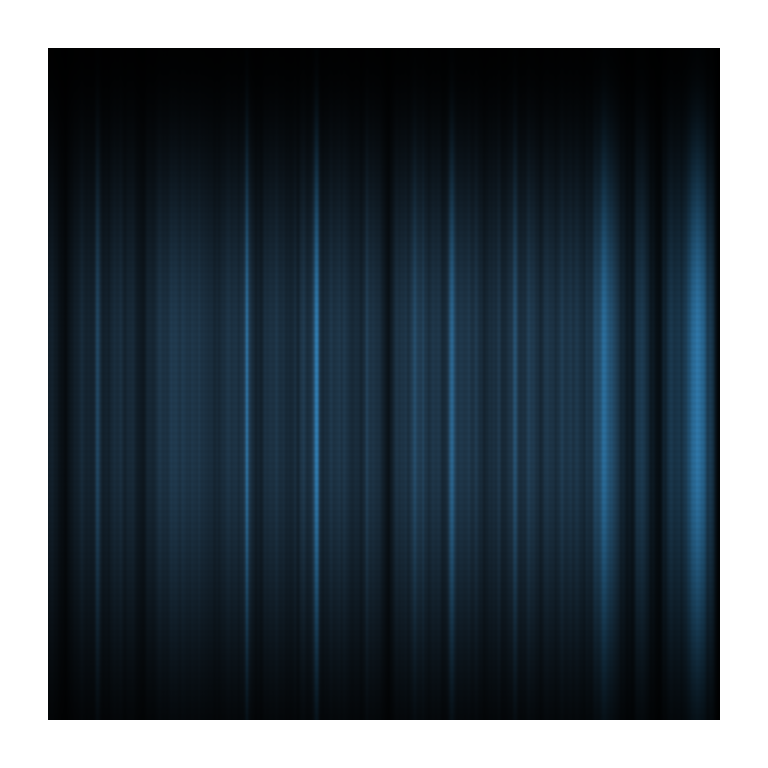
Give the GLSL for this background, as a Shadertoy shader.

```glsl
// Dark blue curtain of fine vertical light streaks on a square panel with a white margin.

float hash(float n) {
    return fract(sin(n * 127.1) * 43758.55);
}

// Soft vertical line centred at zero
float streak(float offset, float width) {
    return exp(-offset * offset / (width * width));
}

// One-dimensional cellular noise: jittered lines, lighter or darker at random
float cellStreaks(float x, float seed) {
    float cell = floor(x);
    float sum = 0.0;
    for (int i = -1; i <= 1; i++) {
        float id = cell + float(i);
        float centre = id + 0.2 + 0.6 * hash(id + seed);
        float gain = 2.0 * hash(id * 1.7 + seed + 19.0) - 1.0;
        sum += gain * streak(x - centre, 0.32);
    }
    return sum;
}

// Dominant folds: position, width, gain
float mainFolds(float x) {
    vec3 folds[16] = vec3[16](
        vec3(0.025, 0.016, -0.25), vec3(0.074, 0.004, 0.30),
        vec3(0.140, 0.015, -0.18), vec3(0.188, 0.008, 0.22),
        vec3(0.296, 0.003, 0.45), vec3(0.315, 0.012, -0.20),
        vec3(0.400, 0.004, 0.62), vec3(0.467, 0.006, -0.22),
        vec3(0.507, 0.011, -0.28), vec3(0.545, 0.012, 0.20),
        vec3(0.601, 0.005, 0.42), vec3(0.695, 0.004, 0.32),
        vec3(0.825, 0.016, 0.32), vec3(0.866, 0.010, -0.34),
        vec3(0.910, 0.012, -0.34), vec3(0.967, 0.014, 0.48));
    float sum = 0.0;
    for (int i = 0; i < 16; i++) {
        sum += folds[i].z * streak(x - folds[i].x, folds[i].y);
    }
    return sum;
}

void mainImage(out vec4 fragColor, in vec2 fragCoord) {
    vec2 uv = fragCoord / iResolution.xy;
    vec2 panel = (uv - 0.0625) / 0.875;

    // Streak brightness across the panel
    float tone = 0.50 + mainFolds(panel.x);
    tone += 0.10 * cellStreaks(panel.x * 38.0, 3.0);
    tone += 0.13 * cellStreaks(panel.x * 92.0, 41.0);
    tone += 0.05 * cellStreaks(panel.x * 170.0, 77.0);
    tone = max(tone, 0.10);

    // Light fades towards the top, the bottom and the sides
    float light = (1.0 - smoothstep(0.55, 1.0, panel.y)) * smoothstep(-0.12, 0.42, panel.y);
    light = 0.03 + 0.97 * light;
    light *= 0.65 + 0.35 * smoothstep(0.0, 0.16, panel.x);
    light *= 1.0 - 0.9 * smoothstep(0.985, 0.998, panel.x);

    // Slate in the folds, clearer blue in the highlights and to the right
    float blueness = clamp(smoothstep(0.5, 1.1, tone) + 0.6 * smoothstep(0.7, 1.0, panel.x), 0.0, 1.0);
    vec3 color = mix(vec3(0.21, 0.37, 0.50), vec3(0.17, 0.43, 0.61), blueness);
    color *= tone * light;

    // Faint woven grain
    vec2 weave = sin(panel * 6.28318 * 112.0);
    color *= 1.0 + 0.025 * weave.y + 0.015 * weave.x;

    // White margin with a smooth edge
    vec2 edge = abs(uv - 0.5) - 0.4375;
    float pixel = 1.0 / min(iResolution.x, iResolution.y);
    float margin = smoothstep(-0.5 * pixel, 0.5 * pixel, max(edge.x, edge.y));
    fragColor = vec4(mix(color, vec3(1.0), margin), 1.0);
}
```
